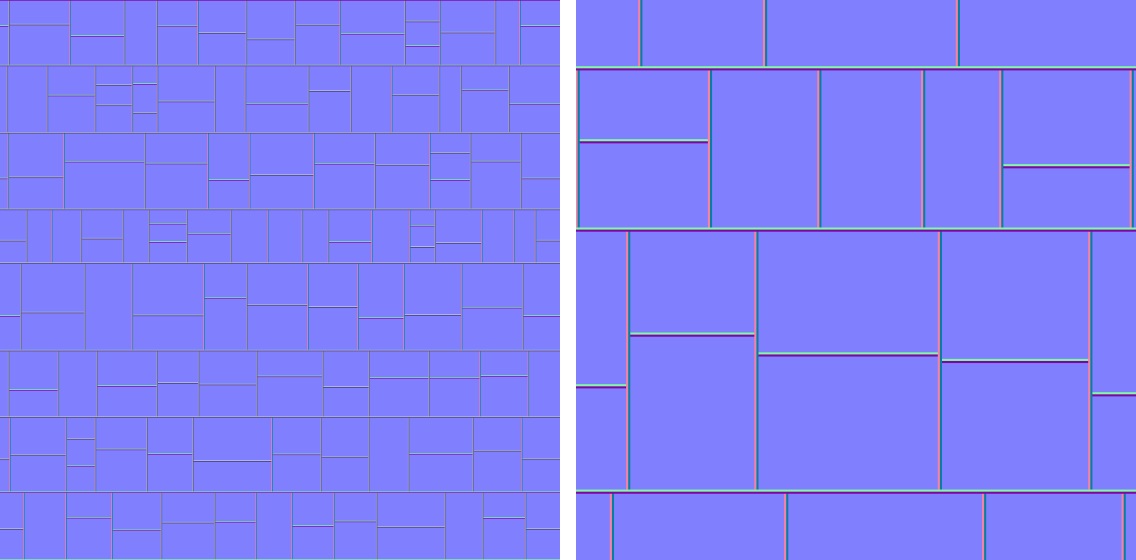
Left, the full canvas; right, a detail of the centre.
Give the GLSL for this texture map, as a WebGL 2 fragment shader.

```glsl
#version 300 es
precision highp float;
// Tangent-space normal map of flat stone slabs laid in eight uneven courses.
// Hashed joints divide each course into slabs, and slabs into stacked pieces;
// every joint is a thin groove with two opposed walls, box filtered per pixel.

#define WALL_WIDTH 0.00125    // width of one groove wall
#define WALL_SLOPE 0.96       // sideways part of a wall normal
#define JOINT_JITTER 0.6      // wander of upright joints, in mean slab widths
#define NARROW_WIDTH 0.073    // slabs thinner than this are seldom split
#define NARROW_TRIPLE 0.2     // chance that a narrow slab has three pieces
#define WIDE_SPLIT 0.97       // chance that a wide slab has two pieces
#define SPLIT_LOW 0.37        // lowest height of a two-piece split
#define SPLIT_HIGH 0.64       // highest height of a two-piece split
#define SEED 23u

uniform vec2 u_resolution;
out vec4 fragColor;

// Courses from the bottom up: top edge, slab count, first joint
const int COURSES = 8;
const float COURSE_TOP[8] = float[8](0.121, 0.255, 0.374, 0.530, 0.626, 0.763, 0.883, 1.0);
const int SLAB_COUNT[8] = int[8](12, 11, 11, 10, 16, 10, 13, 12);
const float FIRST_JOINT[8] = float[8](0.026, 0.005, 0.018, 0.038, 0.033, 0.042, 0.073, 0.035);

// Integer hash of course, slab and channel, giving 0 to 1
float hash(int course, int slab, uint channel) {
    uint h = uint(course) * 7919u + uint(slab) * 104729u + channel * 1303u + SEED;
    h = (h ^ (h >> 16)) * 73244475u;
    h = (h ^ (h >> 15)) * 73244475u;
    h ^= h >> 16;
    return float(h & 65535u) / 65535.0;
}

// Position of an upright joint; the index wraps so that the course tiles
float jointX(int course, int index) {
    int count = SLAB_COUNT[course];
    float wander = hash(course, (index + count) % count, 0u) - 0.5;
    return FIRST_JOINT[course] + (float(index) + JOINT_JITTER * wander) / float(count);
}

// Share of a pixel centred at d that lies between lo and hi
float coverage(float d, float lo, float hi, float pixel) {
    float overlap = min(d + 0.5 * pixel, hi) - max(d - 0.5 * pixel, lo);
    return clamp(overlap / pixel, 0.0, 1.0);
}

// Lay a groove over the normal colour; tilt is the lean of its negative side
vec3 groove(vec3 colour, float d, vec2 tilt, float pixel) {
    float before = coverage(d, -WALL_WIDTH, 0.0, pixel);
    float after = coverage(d, 0.0, WALL_WIDTH, pixel);
    float up = sqrt(1.0 - WALL_SLOPE * WALL_SLOPE);
    vec3 wallBefore = 0.5 + 0.5 * vec3(tilt * WALL_SLOPE, up);
    vec3 wallAfter = 0.5 + 0.5 * vec3(-tilt * WALL_SLOPE, up);
    return colour * (1.0 - before - after) + wallBefore * before + wallAfter * after;
}

void main() {
    vec2 uv = gl_FragCoord.xy / u_resolution;
    vec2 pixel = 1.0 / u_resolution;
    vec2 leanX = vec2(1.0, 0.0);
    vec2 leanY = vec2(0.0, -1.0);

    // Find the course
    int course = 0;
    float bottom = 0.0;
    for (int i = 0; i < COURSES - 1; i++) {
        if (uv.y >= COURSE_TOP[i]) {
            course = i + 1;
            bottom = COURSE_TOP[i];
        }
    }
    float top = COURSE_TOP[course];
    float height = top - bottom;

    // Find the slab
    int count = SLAB_COUNT[course];
    int index = -1;
    for (int i = 0; i <= count; i++) {
        if (uv.x >= jointX(course, i)) index = i;
    }
    float left = jointX(course, index);
    float right = jointX(course, index + 1);
    int slab = (index + count) % count;

    vec3 colour = vec3(0.5, 0.5, 1.0);

    // Level splits inside the slab
    float chance = hash(course, slab, 1u);
    float place = hash(course, slab, 2u);
    float y = uv.y - bottom;
    if (right - left < NARROW_WIDTH) {
        if (chance < NARROW_TRIPLE) {
            float lower = mix(0.28, 0.42, place);
            float upper = mix(0.66, 0.74, hash(course, slab, 3u));
            colour = groove(colour, y - lower * height, leanY, pixel.y);
            colour = groove(colour, y - upper * height, leanY, pixel.y);
        }
    } else if (chance < WIDE_SPLIT) {
        float split = mix(SPLIT_LOW, SPLIT_HIGH, place);
        colour = groove(colour, y - split * height, leanY, pixel.y);
    }

    // Upright joints, then the long course joints over them
    colour = groove(colour, uv.x - left, leanX, pixel.x);
    colour = groove(colour, uv.x - right, leanX, pixel.x);
    colour = groove(colour, uv.y - bottom, leanY, pixel.y);
    colour = groove(colour, uv.y - top, leanY, pixel.y);

    fragColor = vec4(colour, 1.0);
}
```
